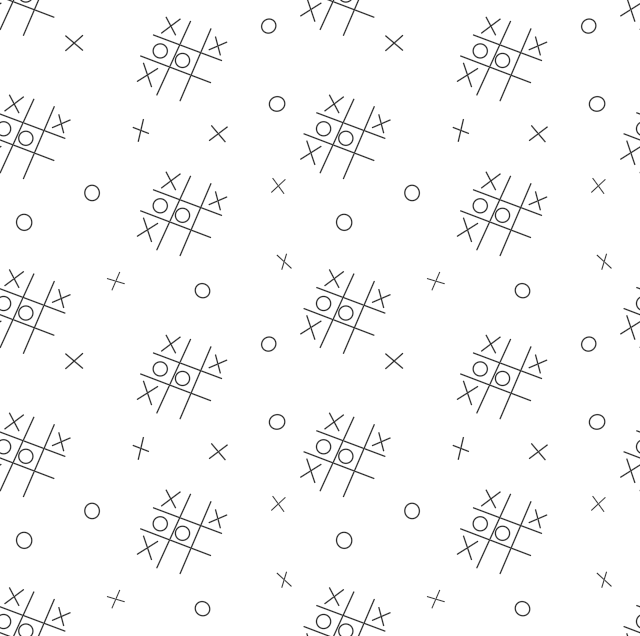
This pattern is drawn by a Shadertoy shader. Its source:

```glsl
const float REPEATS = 2.0;            // tiles across and down
const float TILE = 384.0;             // design units per tile
const vec2 ORIGIN = vec2(0.0, -3.0);  // pattern offset in design units
const float STROKE = 0.68;            // half width of a pen line
const float SOFTNESS = 0.8;           // edge blur in pixels
const float WOBBLE = 0.03;            // unevenness of loose rings
const float BOARD_RING = 8.5;         // ring radius on the boards
const vec3 PAPER = vec3(1.0);
const vec3 INK = vec3(0.09);

// Board centres within a tile
const vec2 BOARDS[4] = vec2[4](
    vec2(219.0, 70.0), vec2(219.0, 257.0), vec2(31.0, 164.0), vec2(31.0, 375.0));

// Grid lines of a board: start, end
const vec4 GRID[4] = vec4[4](
    vec4(9.5, -47.0, -30.7, 41.5), vec4(34.0, -38.0, -2.8, 48.5),
    vec4(-34.7, -30.7, 46.7, 0.0), vec4(-50.0, -5.3, 33.5, 26.7));

// Crosses of a board: centre, then the half vectors of both arms
const vec2 MARKS[3] = vec2[3](
    vec2(-14.0, -41.5), vec2(42.5, -17.5), vec2(-42.0, 17.5));
const vec4 MARK_ARMS[3] = vec4[3](
    vec4(5.5, 10.5, 11.0, -8.3), vec4(2.8, 10.7, 10.4, -4.5),
    vec4(4.7, 14.0, 12.0, -7.6));

// Loose crosses: centre and line weight, then arms
const vec3 CROSSES[6] = vec3[6](
    vec3(89.0, 49.0, 1.0), vec3(169.0, 154.5, 1.0), vec3(262.0, 158.5, 1.0),
    vec3(334.0, 221.5, 0.75), vec3(341.0, 313.0, 0.8), vec3(139.0, 336.5, 0.75));
const vec4 CROSS_ARMS[6] = vec4[6](
    vec4(10.0, 8.5, 10.0, -9.0), vec4(-3.0, 13.0, 9.0, 3.5),
    vec4(8.0, 9.5, 10.5, -8.0), vec4(6.5, 9.0, 8.0, -7.5),
    vec4(8.3, 7.7, -2.7, 9.0), vec4(-4.5, 10.5, 10.0, 3.0));

// Loose rings: centre, radius
const vec3 RINGS[5] = vec3[5](
    vec3(322.5, 28.5, 8.5), vec3(332.5, 122.5, 9.0), vec3(110.5, 230.0, 9.0),
    vec3(29.0, 265.5, 9.4), vec3(243.0, 348.0, 8.6));

float hash(float n) {
    return fract(sin(n * 12.9898) * 43758.5453);
}

// Shortest offset on the repeating tile
vec2 wrap(vec2 d) {
    return d - TILE * floor(d / TILE + 0.5);
}

float segment(vec2 p, vec2 a, vec2 b) {
    vec2 ab = b - a;
    float t = clamp(dot(p - a, ab) / dot(ab, ab), 0.0, 1.0);
    return length(p - a - ab * t);
}

float ring(vec2 p, float radius) {
    return abs(length(p) - radius);
}

float crossMark(vec2 p, vec4 arms) {
    return min(segment(p, -arms.xy, arms.xy), segment(p, -arms.zw, arms.zw));
}

float board(vec2 p) {
    float d = min(ring(p, BOARD_RING), ring(p - vec2(-26.7, -11.5), BOARD_RING));
    for (int i = 0; i < 4; i++) d = min(d, segment(p, GRID[i].xy, GRID[i].zw));
    for (int i = 0; i < 3; i++) d = min(d, crossMark(p - MARKS[i], MARK_ARMS[i]));
    return d;
}

void mainImage(out vec4 fragColor, in vec2 fragCoord) {
    vec2 uv = fragCoord / iResolution.xy;
    vec2 p = vec2(uv.x, 1.0 - uv.y) * REPEATS * TILE + ORIGIN;
    float pixel = REPEATS * TILE / iResolution.x;
    float d = TILE;

    // Boards
    for (int i = 0; i < 4; i++) d = min(d, board(wrap(p - BOARDS[i])) - STROKE);

    // Loose crosses, some drawn with a lighter line
    for (int i = 0; i < 6; i++) {
        vec2 q = wrap(p - CROSSES[i].xy);
        d = min(d, crossMark(q, CROSS_ARMS[i]) - STROKE * CROSSES[i].z);
    }

    // Loose rings, slightly out of round
    for (int i = 0; i < 5; i++) {
        vec2 q = wrap(p - RINGS[i].xy);
        float angle = atan(q.y, q.x + 1e-4);
        float uneven = WOBBLE * cos(2.0 * angle + 6.2832 * hash(float(i) + 1.0));
        d = min(d, ring(q, RINGS[i].z * (1.0 + uneven)) - STROKE);
    }

    float blur = SOFTNESS * pixel;
    float ink = 1.0 - smoothstep(-blur, blur, d);
    fragColor = vec4(mix(PAPER, INK, ink), 1.0);
}
```
